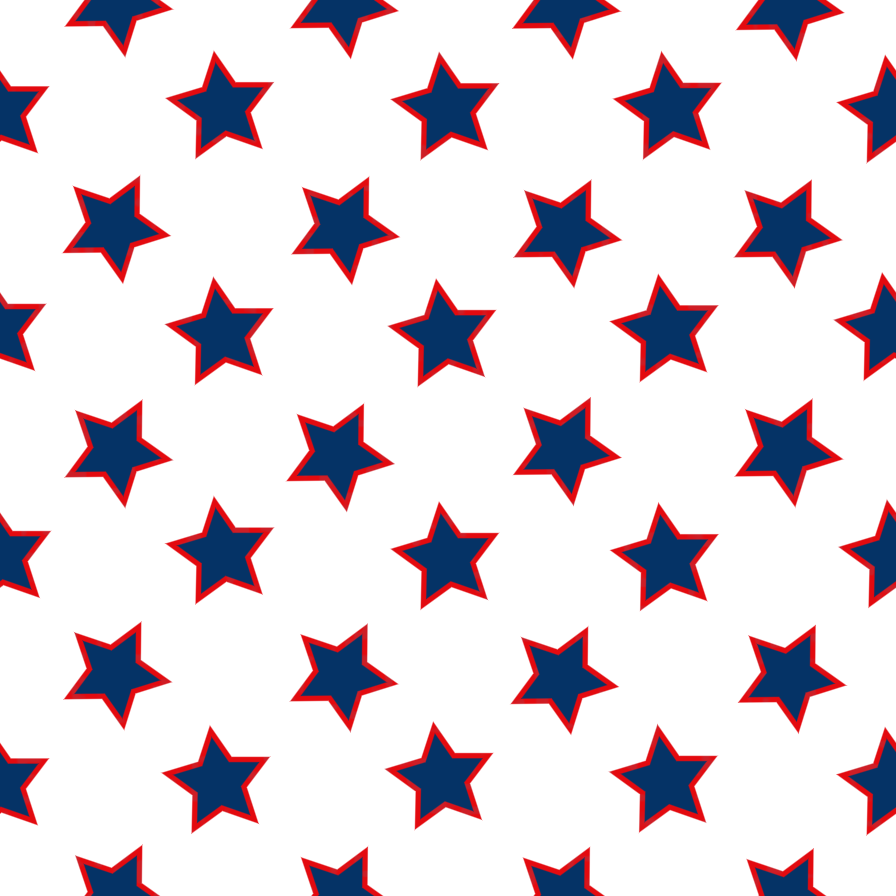
Reproduce this pattern procedurally as a WebGL 2 fragment shader.

```glsl
#version 300 es
precision highp float;
// Navy five-pointed stars with mitred red borders on white, 4 by 4 repeats.
// Two interleaved lattices hold stars of opposite tilt; each star is nudged
// slightly by a wrapped hash, and its red border is faintly mottled.
uniform vec2 u_resolution;
out vec4 fragColor;

const float REPEATS = 4.0;
const float SECTOR = 1.2566371; // a fifth of a turn

vec2 hash22(vec2 p) {
    vec3 h = fract(p.xyx * vec3(0.1031, 0.1030, 0.0973));
    h += dot(h, h.yzx + 33.33);
    return fract((h.xx + h.yz) * h.zy);
}

float valueNoise(vec2 p) {
    vec2 i = floor(p), f = fract(p);
    f = f * f * (3.0 - 2.0 * f);
    return mix(mix(hash22(i).x, hash22(i + vec2(1, 0)).x, f.x),
               mix(hash22(i + vec2(0, 1)).x, hash22(i + vec2(1, 1)).x, f.x), f.y);
}

// Signed distance to the edge lines, so inset outlines keep sharp corners
float starDistance(vec2 p, float tilt) {
    float angle = abs(mod(atan(p.y, p.x) - tilt + 0.5 * SECTOR, SECTOR) - 0.5 * SECTOR);
    vec2 folded = length(p) * vec2(cos(angle), sin(angle));
    vec2 tip = vec2(0.257, 0.0);
    vec2 notch = 0.129 * vec2(cos(0.5 * SECTOR), sin(0.5 * SECTOR));
    vec2 edge = notch - tip;
    return dot(folded - tip, normalize(vec2(edge.y, -edge.x)));
}

// Paints one lattice of stars over the given colour
vec3 paintStars(vec3 color, vec2 p, vec2 center, float tilt, float seed, float blur) {
    vec2 cell = floor(p - center + 0.5);
    vec2 id = mod(cell, REPEATS) + seed;
    vec2 local = p - center - cell - 0.034 * (hash22(id) - 0.5);
    float d = starDistance(local, tilt);

    // Border: bright red with duller patches
    float wear = smoothstep(0.55, 0.85, valueNoise(local * 28.0 + id * 17.0 + 40.0));
    vec3 border = mix(vec3(0.89, 0.04, 0.06), vec3(0.75, 0.17, 0.21), 0.6 * wear);
    color = mix(color, border, smoothstep(blur, -blur, d));

    // Fill
    return mix(color, vec3(0.02, 0.20, 0.40), smoothstep(blur, -blur, d + 0.0235));
}

void main() {
    vec2 p = REPEATS * gl_FragCoord.xy / u_resolution;
    float blur = max(0.75 * REPEATS / min(u_resolution.x, u_resolution.y), 0.004);

    vec3 color = vec3(1.0);
    color = paintStars(color, p, vec2(0.521, 0.984), 1.10, 3.0, blur);
    color = paintStars(color, p, vec2(0.984, 0.516), 1.717, 29.0, blur);
    fragColor = vec4(color, 1.0);
}
```
